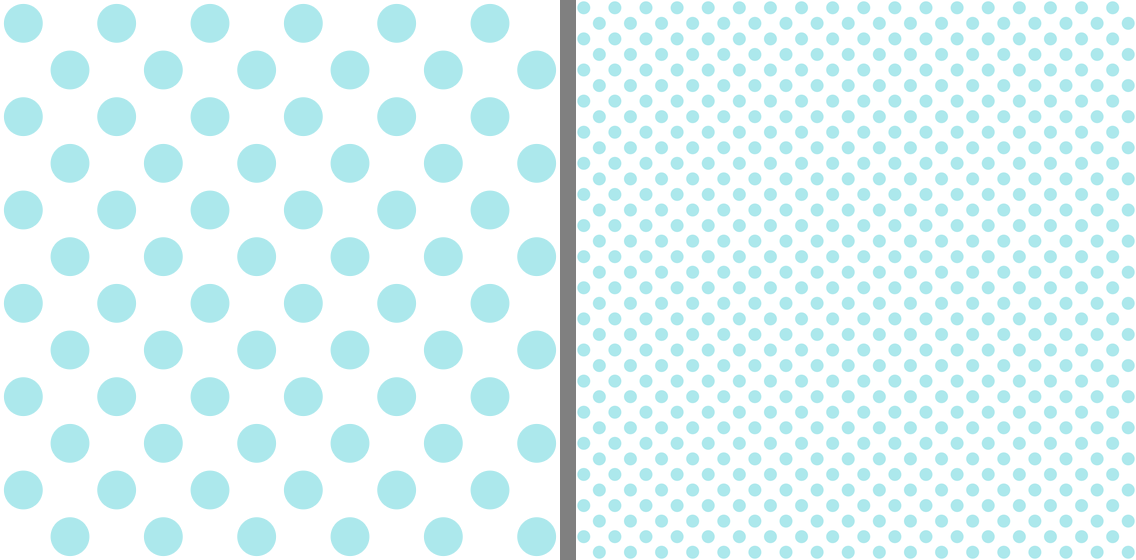
Left, the tile; right, the same tile 3 across and 3 down.
This pattern is drawn by a WebGL 2 fragment shader. Its source:

```glsl
#version 300 es
precision highp float;
// Pale aqua polka dots in staggered rows on white, six repeats each way.

uniform vec2 u_resolution;
out vec4 fragColor;

// Distance to the edge of a dot, in units of one repeat
float dotDistance(vec2 cell, vec2 center) {
    return length(cell - center) - 0.208;
}

void main() {
    const float repeats = 6.0;
    vec2 cell = fract(gl_FragCoord.xy / u_resolution * repeats);
    float pixel = repeats / min(u_resolution.x, u_resolution.y);

    // Two dots on the diagonal of each repeat
    float edge = min(dotDistance(cell, vec2(0.25, 0.75)),
                     dotDistance(cell, vec2(0.75, 0.25)));
    float coverage = clamp(0.5 - edge / pixel, 0.0, 1.0);

    vec3 white = vec3(1.0);
    vec3 aqua = vec3(0.675, 0.91, 0.925);
    fragColor = vec4(mix(white, aqua, coverage), 1.0);
}
```
